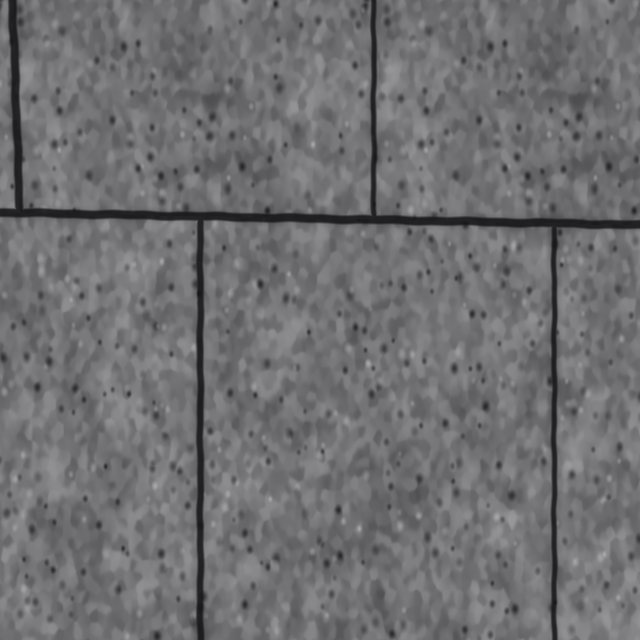
This texture is drawn by a three.js fragment shader. Its source:

```glsl
// Grey stone slabs in a half-offset running bond with thin dark joints.
// Slab edges come from slightly skewed row and column distances; the stone
// is layered cellular grain with sparse dark pits and pale flecks.
varying vec2 vUv;

const vec3 STONE = vec3(0.452, 0.452, 0.459);
const vec3 JOINT = vec3(0.125, 0.125, 0.132);
const vec2 SLAB_SIZE = vec2(0.553, 0.75);
const vec2 BOND_ORIGIN = vec2(0.031, 0.668);
const float ROW_SHIFT = 0.51;
const float ROW_TILT = 0.0195;
const float GRAIN_REPEAT = 0.573;
const float TAU = 6.28318;

float hash(vec2 p) {
  vec3 q = fract(p.xyx * vec3(0.1031, 0.1030, 0.0973));
  q += dot(q, q.yzx + 33.33);
  return fract((q.x + q.y) * q.z);
}

vec2 hash2(vec2 p) {
  return vec2(hash(p), hash(p + vec2(41.7, 17.3)));
}

// Soft cellular noise around zero: each point spreads its random value.
float grain(vec2 p) {
  vec2 cell = floor(p);
  float total = 0.0;
  float weight = 0.0;
  for (int y = -1; y <= 1; y++) {
    for (int x = -1; x <= 1; x++) {
      vec2 id = cell + vec2(float(x), float(y));
      vec2 d = p - id - hash2(id);
      float w = exp(-5.0 * dot(d, d));
      total += w * hash(id + 73.1);
      weight += w;
    }
  }
  return total / max(weight, 0.0001) - 0.5;
}

// Sparse spots of varied size and strength, at most one per cell.
float spots(vec2 p, float density) {
  vec2 cell = floor(p);
  float strongest = 0.0;
  for (int y = -1; y <= 1; y++) {
    for (int x = -1; x <= 1; x++) {
      vec2 id = cell + vec2(float(x), float(y));
      float present = step(hash(id + 19.7), density);
      float radius = mix(0.22, 0.46, hash(id + 5.3));
      float d = length(p - id - hash2(id + 11.9));
      float spot = 1.0 - smoothstep(0.0, radius, d);
      strongest = max(strongest, present * spot * mix(0.5, 1.0, hash(id + 61.3)));
    }
  }
  return strongest;
}

// Slow, uneven drift of tone from layered sines.
float mottle(vec2 p) {
  return 0.5 * sin(p.x * 13.0 + 2.0 * sin(p.y * 9.0))
       + 0.3 * sin(p.y * 21.0 - p.x * 17.0 + 1.3)
       + 0.2 * sin(p.x * 39.0 + p.y * 27.0);
}

// Small irregularity along a joint.
float wobble(float t, float seed) {
  return 0.0007 * sin(t * 47.0 + seed) + 0.0005 * sin(t * 113.0 + seed * 2.3);
}

float lineMask(float dist, float halfWidth) {
  return 1.0 - smoothstep(halfWidth - 0.0025, halfWidth + 0.0025, dist);
}

// Tone of the stone surface at p, as an offset from its base colour.
float stoneTone(vec2 p) {
  float tone = 0.15 * grain(p * vec2(96.0, 64.0));
  tone += 0.10 * grain(p * vec2(38.0, 23.0) + 7.0);
  tone += 0.022 * mottle(p);
  tone -= 0.24 * spots(p * vec2(46.0, 33.0) + 3.0, 0.28);
  tone += 0.16 * spots(p * vec2(48.0, 34.0) + 29.0, 0.13);
  return tone;
}

void main() {
  vec2 uv = vUv;

  // Rows, with the bed joint dropping gently to the right.
  float rise = uv.y - BOND_ORIGIN.y + ROW_TILT * uv.x + wobble(uv.x, 1.7);
  float row = floor(rise / SLAB_SIZE.y);
  float odd = mod(row, 2.0);
  float bedDist = abs(rise - SLAB_SIZE.y * floor(rise / SLAB_SIZE.y + 0.5));

  // Columns, shifted on odd rows; upright joints lean towards the left side.
  float lean = (1.0 - odd) * 0.036 * rise * max(0.0, 1.0 - 2.0 * uv.x);
  float run = (uv.x + lean + wobble(uv.y, row) - BOND_ORIGIN.x) / SLAB_SIZE.x;
  run -= odd * ROW_SHIFT;
  float column = floor(run);
  float across = run - column;
  float sideDist = min(across, 1.0 - across) * SLAB_SIZE.x;

  // Even rows reuse one grain patch per slab, odd rows run on.
  vec2 stoneUv = uv + vec2(2.37, 1.61) * odd;
  stoneUv.x -= GRAIN_REPEAT * column * (1.0 - odd);
  float tone = stoneTone(stoneUv + 4.0);
  tone += 0.022 * cos(TAU * across) * mix(0.3, 1.0, uv.x);
  tone += 0.016 * (hash(vec2(column, row) + 31.0) - 0.5);

  // Joints: wider on the left, with a faint stain along their edges.
  float sideHalf = mix(0.0062, 0.0040, smoothstep(0.0, 0.6, uv.x));
  float joint = max(lineMask(bedDist, 0.0066), lineMask(sideDist, sideHalf));
  float stain = 1.0 - smoothstep(0.003, 0.016, min(bedDist, sideDist));
  vec3 color = STONE + tone - 0.045 * stain;
  color = mix(color, JOINT + 0.15 * tone, joint);
  gl_FragColor = vec4(clamp(color, 0.0, 1.0), 1.0);
}
```
